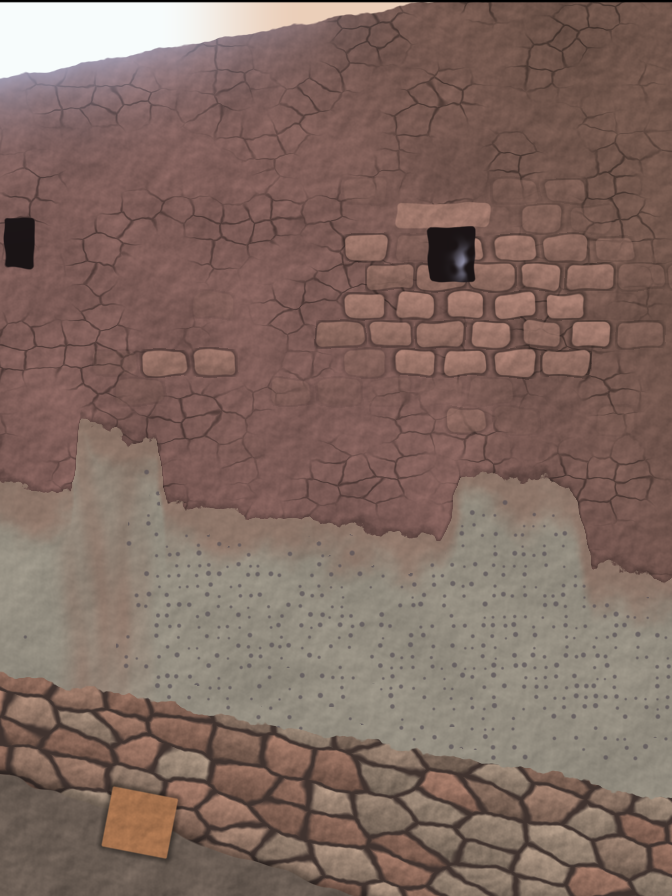
Give the GLSL for this texture, as a Shadertoy shader.

```glsl
// A weathered mud-brick wall with half-lost plaster on a rubble stone footing.
const vec3 MUD = vec3(.49, .36, .34), MUD_BROWN = vec3(.44, .335, .295);
const vec3 BRICK = vec3(.63, .475, .425), PEBBLE = vec3(.35, .32, .34);
const vec3 PLASTER = vec3(.575, .55, .5), STAIN = vec3(.54, .425, .375);
const vec3 STONE_RED = vec3(.55, .41, .35), STONE_GREY = vec3(.55, .48, .42);
const vec3 GAP = vec3(.25, .2, .185), GROUND = vec3(.4, .35, .315);
const vec3 BOARD = vec3(.64, .44, .3), HOLE = vec3(.1, .075, .08);
const vec3 SKY = vec3(.97, .99, .99), HAZE = vec3(.66, .66, .77);
const vec2 BRICK_SIZE = vec2(.056, .032), BRICK_ORIGIN = vec2(.4635, .659);
const vec2 STONE_SCALE = vec2(17, 30), CRACK_SCALE = vec2(29, 41);
const float DOT_SCALE = 88.;

vec2 hash2(vec2 p) {
  vec3 q = fract(p.xyx * vec3(.1031, .103, .0973));
  q += dot(q, q.yzx + 33.33);
  return fract((q.xx + q.yz) * q.zy);
}
float corner(vec2 cell, vec2 offset) {
  float a = 6.2832 * hash2(cell).x;
  return dot(vec2(cos(a), sin(a)), offset);
}
float noise(vec2 p) {
  vec2 i = floor(p), f = fract(p), e = vec2(1, 0), u = f * f * (3. - 2. * f);
  return mix(mix(corner(i, f), corner(i + e, f - e), u.x),
    mix(corner(i + e.yx, f - e.yx), corner(i + 1., f - 1.), u.x), u.y);
}
float fbm(vec2 p) {
  float sum = 0., amp = .6;
  for (int k = 0; k < 4; k++, amp *= .55) {
    sum += amp * noise(p);
    p = mat2(1.6, 1.2, -1.2, 1.6) * p + 7.3;
  }
  return sum;
}
// x: gap to the neighbour cell, y: random id, z: height within the cell
vec3 cells(vec2 p) {
  float near = 9., next = 9.;
  vec3 res = vec3(0);
  for (int k = 0; k < 9; k++) {
    vec2 c = floor(p) + vec2(k % 3 - 1, k / 3 - 1), r = p - c - .15 - .7 * hash2(c);
    float d = length(r);
    next = min(next, max(d, near));
    if (d < near) { near = d; res.yz = vec2(hash2(c + 41.).x, r.y); }
  }
  res.x = next - near;
  return res;
}
float fill(float d) {
  float w = 1. / iResolution.y;
  return 1. - smoothstep(-w, w, d);
}
float box(vec2 p, vec2 size, float r) {
  vec2 q = abs(p) - size + r;
  return length(max(q, 0.)) + min(max(q.x, q.y), 0.) - r;
}
float blob(vec2 p, vec2 size) { p /= size; return exp(-dot(p, p)); }
float bump(float x, float a, float b, float w) {
  return smoothstep(a - w, a + w, x) - smoothstep(b - w, b + w, x);
}
vec3 mudWall(vec2 p, float relief) {
  vec3 col = mix(MUD, MUD_BROWN, smoothstep(.25, .8, p.x + .6 * p.y - .45));
  vec2 warp = .012 * vec2(fbm(p * 22.), fbm(p * 22. + 30.));
  float crack = 1. - smoothstep(0., .13, cells((p + warp) * CRACK_SCALE).x);
  crack *= smoothstep(-.15, .3, noise(p * 14.));
  return col * (1. + .22 * fbm(p * 9.) + relief) * (1. - .34 * crack);
}
vec3 addBricks(vec3 col, vec2 p, float relief) {
  vec2 q = (p + .006 * noise(p * 28.) - BRICK_ORIGIN) / BRICK_SIZE;
  q.x += .5 * mod(floor(q.y + .5), 2.);
  vec2 id = floor(q + .5), rnd = hash2(id + 57.), local = (q - id) * BRICK_SIZE, mid = p - local;
  float d = box(local, .5 * BRICK_SIZE - vec2(.002 + .006 * rnd.y, .0025), .007);
  float region = blob(mid - vec2(.51, .66), vec2(.16, .13))
    + .52 * blob(mid - vec2(.19, .59), vec2(.14, .12)) + .4 * blob(mid - vec2(.7, .67), vec2(.12, .18));
  float shown = smoothstep(0., .4, region - .15 - .45 * rnd.x);
  col *= 1. - .32 * shown * (1. - smoothstep(0., .006, d));
  return mix(col, BRICK * (.93 + .14 * rnd.y + 6. * local.y + relief), .88 * shown * fill(d));
}
vec3 addPlaster(vec3 col, vec2 p, float relief) {
  float top = .462 - .135 * p.x + .07 * bump(p.x, .085, .18, .007) + .085 * bump(p.x, .505, .65, .016);
  float depth = top - p.y + .03 * fbm(p * 16.) + .012 * fbm(p * 60.);
  float streak = bump(p.x + .015 * noise(p * 12.), .075, .16, .02);
  float stain = .75 - .75 * smoothstep(.01, .07, depth + .05 * noise(p * 18.));
  stain = max(stain, streak * (.45 + .5 * noise(p * vec2(50, 8))));
  vec3 coat = mix(PLASTER, STAIN, stain) * (1. + .12 * fbm(p * 10.) + .6 * relief);
  // Scattered pebbles
  vec2 g = p * DOT_SCALE, rnd = hash2(floor(g) + 13.);
  float d = length(fract(g) - .3 - .4 * rnd) - .1 - .15 * rnd.y;
  float field = smoothstep(.12, .2, p.x) * smoothstep(.015, .06, depth) * smoothstep(.17, .29, p.y + .08 * p.x);
  coat = mix(coat, PEBBLE, .75 * step(hash2(floor(g) + 91.).x, .55 * field) * fill(d / DOT_SCALE));
  return mix(col * (1. - .2 * smoothstep(-.012, 0., depth)), coat, fill(-depth));
}
vec3 addFooting(vec3 col, vec2 p, float relief) {
  float d = p.y - .25 + .19 * p.x - .02 * fbm(p * 24.);
  vec2 q = p + vec2(0, .2 * p.x) + .008 * vec2(fbm(p * 25.), fbm(p * 25. + 5.));
  vec3 stone = cells(q * STONE_SCALE);
  vec3 face = mix(STONE_RED, STONE_GREY, smoothstep(.2, .9, stone.y + .4 * p.x - .14));
  face *= .88 + .2 * fract(stone.y * 7.) + .28 * stone.z + 1.3 * relief;
  col = mix(col, mix(GAP, face, smoothstep(.03, .2, stone.x)), fill(d));
  d = p.y - .137 + .345 * p.x - .01 * noise(p * 30.);
  col *= .7 + .3 * smoothstep(0., .015, d);
  return mix(col, GROUND * (1. + .25 * fbm(p * 20.) + relief), fill(d));
}
void mainImage(out vec4 fragColor, in vec2 fragCoord) {
  vec2 p = fragCoord / iResolution.xy * vec2(.75, 1), rough = p + .004 * noise(p * 45.);
  float relief = .28 * (fbm(p * 48.) - fbm(p * 48. + vec2(-.12, .2)));
  vec3 col = addPlaster(addBricks(mudWall(p, relief), p, relief), p, relief);
  // Lintel and openings
  col = mix(col, BRICK * (1. + relief), .9 * fill(box(rough - vec2(.494, .76), vec2(.052, .013), .006)));
  float rubble = blob(p - vec2(.518, .705), vec2(.011, .017)) * smoothstep(-.3, .3, noise(p * 75.));
  float hole = min(box(rough - vec2(.504, .716), vec2(.026, .031), .004), box(rough - vec2(.022, .729), vec2(.017, .028), .004));
  col = addFooting(mix(col, mix(HOLE, HAZE, .8 * rubble), fill(hole)), p, relief);
  // Leaning board
  float board = box(mat2(.98, .19, -.19, .98) * (p - vec2(.156, .082)), vec2(.037, .034), .002);
  col = mix(col * (.65 + .35 * smoothstep(0., .008, board)), BOARD * (1. + relief), fill(board));
  // Sky and its glow over the wall top
  float d = .912 + .18 * p.x + .008 * fbm(p * 25.) - p.y;
  col = mix(col, HAZE, .8 * exp(-max(d, 0.) * 26.) * (1. - smoothstep(.05, .5, p.x)));
  col = mix(col, mix(SKY, BOARD + .25, .6 * smoothstep(.17, .34, p.x)), fill(d));
  fragColor = vec4(clamp(col * fill(p.y - .9975), 0., 1.), 1);
}
```
